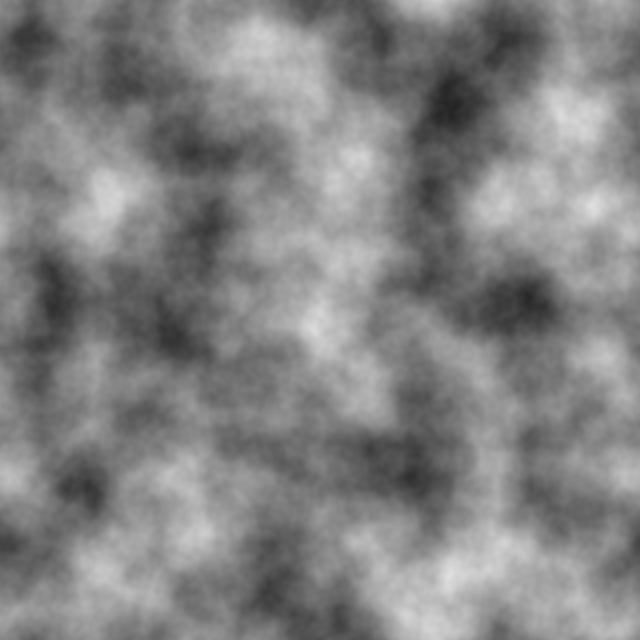
A WebGL 1 fragment shader for this texture:

```glsl
precision highp float;
// Soft grey clouds: tileable fractal gradient noise.

uniform vec2 u_resolution;

const int OCTAVES = 5;
const float BASE_CELLS = 5.0;   // lattice cells across the canvas, first octave
const float GAIN = 0.5;         // amplitude ratio between octaves
const float MEAN_GREY = 0.512;
const float CONTRAST = 0.535;
const float TAU = 6.2831853;

// Sine-free hash of a lattice point, 0 to 1, mixed twice to break up streaks
float hash(vec2 cell, float seed) {
  vec3 p = fract(vec3(cell, seed) * vec3(0.1031, 0.4713, 0.7297) + 0.137);
  p += dot(p, p.yzx + 33.33);
  p = fract(p.yzx * p.zxy * vec3(0.731, 0.917, 0.613));
  p += dot(p, p.zxy + 19.19);
  return fract((p.x + p.y) * p.z);
}

// Slope contributed by one lattice corner, with a random unit direction
float cornerSlope(vec2 cell, vec2 toPoint, float cells, float seed) {
  float angle = TAU * hash(mod(cell, cells), seed);
  return dot(vec2(cos(angle), sin(angle)), toPoint);
}

// Gradient noise that wraps after a whole number of cells
float tiledNoise(vec2 uv, float cells, float seed) {
  vec2 p = uv * cells;
  vec2 cell = floor(p);
  vec2 f = p - cell;
  vec2 blend = f * f * f * (f * (f * 6.0 - 15.0) + 10.0);
  vec2 right = vec2(1.0, 0.0);
  vec2 up = vec2(0.0, 1.0);
  float bottom = mix(cornerSlope(cell, f, cells, seed),
                     cornerSlope(cell + right, f - right, cells, seed), blend.x);
  float top = mix(cornerSlope(cell + up, f - up, cells, seed),
                  cornerSlope(cell + 1.0, f - 1.0, cells, seed), blend.x);
  return mix(bottom, top, blend.y);
}

// Sum of octaves, each twice as fine as the last and shifted off its lattice
float clouds(vec2 uv, float baseCells, float gain) {
  float sum = 0.0;
  float amplitude = 1.0;
  float cells = baseCells;
  for (int i = 0; i < OCTAVES; i++) {
    float octave = float(i);
    sum += amplitude * tiledNoise(uv + octave * vec2(0.37, 0.71), cells, octave + 3.0);
    amplitude *= gain;
    cells *= 2.0;
  }
  return sum;
}

void main() {
  vec2 uv = gl_FragCoord.xy / u_resolution;
  float grey = MEAN_GREY + CONTRAST * clouds(uv, BASE_CELLS, GAIN);
  gl_FragColor = vec4(vec3(clamp(grey, 0.0, 1.0)), 1.0);
}
```
